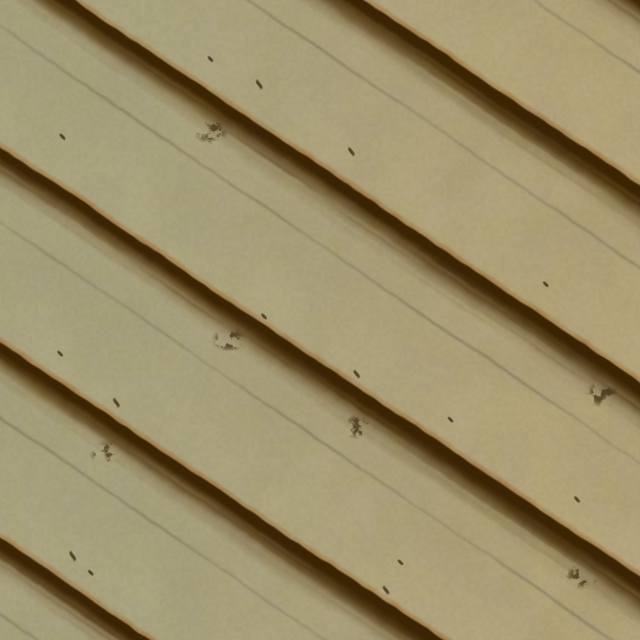
Write a Shadertoy shader that draws this texture.

```glsl
// Weathered beige lap siding: slanted boards with shadowed gaps, faint seams and specks of dirt.

const float SLOPE = 0.672;    // fall of the boards per unit of width
const float PERIOD = 0.306;   // vertical distance between boards
const float FIRST_GAP = 0.768; // height of a gap at the left border
const float COLUMNS = 4.0;    // dirt cells along each board

const vec3 PANEL_COOL = vec3(0.645, 0.620, 0.482);
const vec3 PANEL_WARM = vec3(0.680, 0.620, 0.460);
const vec3 SHADE = vec3(0.53, 0.46, 0.31);
const vec3 BROWN = vec3(0.36, 0.27, 0.12);
const vec3 GAP = vec3(0.23, 0.14, 0.01);
const vec3 LIP = vec3(0.64, 0.49, 0.29);
const vec3 SEAM = vec3(0.50, 0.47, 0.36);
const vec3 DIRT = vec3(0.25, 0.19, 0.08);

float hash(vec2 p) {
    vec3 q = fract(p.xyx * vec3(0.1031, 0.1030, 0.0973));
    q += dot(q, q.yzx + 33.33);
    return fract((q.x + q.y) * q.z);
}

float noise(vec2 p) {
    vec2 i = floor(p), f = fract(p);
    f = f * f * (3.0 - 2.0 * f);
    return mix(mix(hash(i), hash(i + vec2(1, 0)), f.x),
               mix(hash(i + vec2(0, 1)), hash(i + vec2(1, 1)), f.x), f.y);
}

float fbm(vec2 p) {
    float sum = 0.0, gain = 0.5;
    for (int i = 0; i < 4; i++) {
        sum += gain * noise(p);
        p = p * 2.03 + 17.0;
        gain *= 0.5;
    }
    return sum;
}

// Number of boards below the first gap, counted downwards
float boardCoord(vec2 p) {
    return (FIRST_GAP - p.y - SLOPE * p.x) / PERIOD;
}

// Point on a board at horizontal position x
vec2 boardPoint(float x, float coord) {
    return vec2(x, FIRST_GAP - SLOPE * x - coord * PERIOD);
}

float blob(vec2 d, vec2 radius) {
    return 1.0 - smoothstep(0.4, 1.0, length(d / radius));
}

// Colour across one board: t is 0 under the upper edge and 1 at the lower lip
vec3 boardColor(vec2 p, float t, float board) {
    vec3 panel = mix(PANEL_COOL, PANEL_WARM, smoothstep(0.1, 1.0, p.x));
    panel *= 1.0 + 0.02 * smoothstep(0.4, 0.9, t);

    // Shadow falling on the board, widening to the right and streaked along it
    float streak = noise(vec2(p.x * 7.0 + board * 5.0, t * 45.0)) - 0.5;
    float depth = t / mix(0.85, 1.12, p.x) + 0.035 * streak * smoothstep(0.02, 0.1, t);
    vec3 col = mix(SHADE, panel, smoothstep(0.09, 0.26, depth));
    col = mix(BROWN, col, smoothstep(0.07, 0.165, depth));
    col = mix(GAP, col, smoothstep(0.035, 0.10, depth));

    // Faint seam, broken up along its length
    float seamOffset = (t - 0.375 - 0.035 * p.x) / 0.011;
    float seamStrength = 0.3 + 0.35 * noise(vec2(p.x * 12.0, board * 9.0));
    col = mix(col, SEAM, seamStrength * exp(-seamOffset * seamOffset));

    // Lit lip with a worn edge
    float wear = noise(p * 45.0);
    col = mix(col, LIP, smoothstep(0.95, 0.982, t) * (0.55 + 0.45 * wear));
    return mix(col, GAP, smoothstep(0.982, 1.0, t));
}

// Upright specks near the lip and ragged smudges under the gap
float dirtMask(vec2 p, float board) {
    float column = floor(p.x * COLUMNS), mask = 0.0;
    for (int k = 0; k < 3; k++) {
        vec2 seed = vec2(column + 11.0 * float(k), board + 23.0);
        float chance = hash(seed), place = hash(seed + 41.3), size = hash(seed + 87.7);
        float x = (column + mix(0.18, 0.82, place)) / COLUMNS;
        if (k < 2) {
            vec2 d = p - boardPoint(x, board + mix(0.72, 0.96, size));
            d.x += 0.003 * sin(d.y * 250.0);
            vec2 radius = vec2(0.0045, mix(0.006, 0.020, chance * chance * 2.0));
            mask = max(mask, step(chance, 0.42) * 0.8 * blob(d, radius));
        } else {
            vec2 d = p - boardPoint(x, board + 0.19);
            float ragged = smoothstep(0.45, 0.65, fbm(p * 90.0));
            mask = max(mask, step(chance, 0.3) * 0.75 * ragged * blob(d, vec2(0.030, 0.022)));
        }
    }
    return mask;
}

void mainImage(out vec4 fragColor, in vec2 fragCoord) {
    vec2 p = fragCoord / iResolution.xy;

    // Slight waviness of the boards
    float coord = boardCoord(p) + 0.014 * (noise(p * 9.0) - 0.5) + 0.008 * (noise(p * 60.0) - 0.5);
    float board = floor(coord);
    vec3 col = boardColor(p, coord - board, board);
    col = mix(col, DIRT, dirtMask(p, board));

    // Soft mottling and fine grain
    col *= 1.0 + 0.05 * (fbm(p * 14.0) - 0.47) + 0.035 * (noise(p * 210.0) - 0.5);
    col.b += 0.025 * (noise(p * 40.0 + 9.0) - 0.5);
    fragColor = vec4(clamp(col, 0.0, 1.0), 1.0);
}
```
